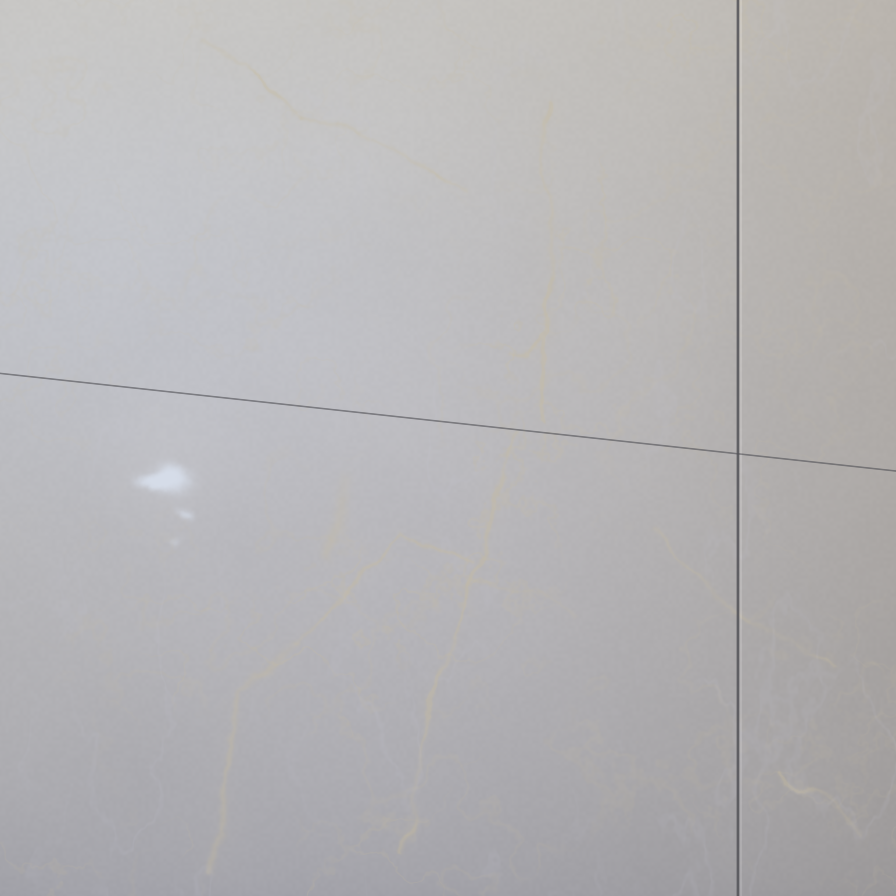
Reproduce this texture procedurally as a WebGL 1 fragment shader.

```glsl
precision highp float;
// Polished cream marble tiles with fine ochre veins, two thin joints and a soft lamp reflection.
uniform vec2 u_resolution;

const vec3 TOP_LEFT = vec3(0.780, 0.773, 0.757);
const vec3 TOP_RIGHT = vec3(0.725, 0.705, 0.68);
const vec3 LOW_LEFT = vec3(0.630, 0.630, 0.657);
const vec3 LOW_RIGHT = vec3(0.597, 0.587, 0.592);
const vec3 OCHRE = vec3(0.78, 0.735, 0.62);
const vec3 MILK = vec3(0.77, 0.77, 0.83);
const vec3 REFLECTION = vec3(0.83, 0.86, 0.91);
const vec3 JOINT = vec3(0.32, 0.32, 0.34);
const float JOINT_X = 0.8236;

float hash(vec2 p) {
  vec3 q = fract(vec3(p.xyx) * 0.1031);
  q += dot(q, q.yzx + 33.33);
  return fract((q.x + q.y) * q.z);
}

float noise(vec2 p) {
  vec2 i = floor(p), f = fract(p);
  f = f * f * (3.0 - 2.0 * f);
  return mix(mix(hash(i), hash(i + vec2(1.0, 0.0)), f.x),
             mix(hash(i + vec2(0.0, 1.0)), hash(i + vec2(1.0, 1.0)), f.x), f.y);
}

float fbm(vec2 p) {
  float sum = 0.0, amp = 0.5;
  for (int i = 0; i < 5; i++) {
    sum += amp * noise(p);
    p = mat2(1.6, 1.2, -1.2, 1.6) * p + 7.3;
    amp *= 0.5;
  }
  return sum;
}

vec2 jitter(vec2 p, float scale, float amount) {
  return p + amount * (vec2(fbm(p * scale), fbm(p * scale + 31.0)) - 0.48);
}

float segment(vec2 p, vec2 a, vec2 b) {
  vec2 d = b - a;
  return length(p - a - d * clamp(dot(p - a, d) / dot(d, d), 0.0, 1.0));
}

// Soft core and faint halo along a path with one bend
float vein(vec2 p, vec2 a, vec2 b, vec2 c, float width) {
  float d = min(segment(p, a, b), segment(p, b, c));
  return exp(-d * d / (width * width)) + 0.15 * exp(-d / (width * 4.0));
}

// Short broken threads along the contours of noise
float threads(vec2 p, float scale, float seed) {
  float ridge = abs(fbm(p * scale + seed) - 0.48);
  float patches = smoothstep(0.38, 0.6, fbm(p * 7.0 + seed * 2.0));
  return patches * (1.0 - smoothstep(0.0, 0.03, ridge));
}

float line(float d, float halfWidth, float px) {
  return 1.0 - smoothstep(halfWidth - 0.6 * px, halfWidth + 0.6 * px, abs(d));
}

float blob(vec2 p, vec2 centre, vec2 radius) {
  vec2 q = (p - centre) / radius;
  return exp(-dot(q, q));
}

void main() {
  vec2 p = gl_FragCoord.xy / u_resolution;
  float px = 1.0 / min(u_resolution.x, u_resolution.y);

  // Light falling off downwards and to the right, cool sheen at left and centre
  float rise = pow(p.y, 0.66), across = pow(p.x, 2.5);
  vec3 col = mix(mix(LOW_LEFT, LOW_RIGHT, across), mix(TOP_LEFT, TOP_RIGHT, across), rise);
  col += vec3(0.010, 0.022, 0.048) * blob(p, vec2(0.08, 0.70), vec2(0.45, 0.27));
  col += vec3(0.014, 0.015, 0.028) * blob(p, vec2(0.45, 0.42), vec2(0.38, 0.38));

  // Stone clouding and fine grain
  col += 0.016 * (fbm(p * 7.0) - 0.48);
  col += 0.011 * (noise(p * 250.0) - 0.5);

  // Long veins, roughened by a noise offset
  vec2 w = jitter(p, 26.0, 0.024);
  float ochre = vein(w, vec2(0.608, 0.88), vec2(0.612, 0.63), vec2(0.605, 0.53), 0.0025);
  ochre += vein(w, vec2(0.575, 0.51), vec2(0.53, 0.36), vec2(0.475, 0.20), 0.0025);
  ochre += 0.7 * vein(w, vec2(0.475, 0.20), vec2(0.47, 0.13), vec2(0.45, 0.05), 0.0025);
  ochre += 0.9 * vein(w, vec2(0.22, 0.955), vec2(0.275, 0.93), vec2(0.335, 0.87), 0.0024);
  ochre += 0.8 * vein(w, vec2(0.335, 0.87), vec2(0.44, 0.835), vec2(0.52, 0.79), 0.0024);
  ochre += 0.7 * vein(w, vec2(0.525, 0.375), vec2(0.45, 0.405), vec2(0.33, 0.28), 0.0023);
  ochre += 0.6 * vein(w, vec2(0.33, 0.28), vec2(0.265, 0.22), vec2(0.24, 0.03), 0.004);
  ochre += 0.5 * vein(w, vec2(0.39, 0.47), vec2(0.375, 0.43), vec2(0.365, 0.38), 0.007);
  ochre += 0.8 * vein(w, vec2(0.565, 0.61), vec2(0.59, 0.605), vec2(0.612, 0.625), 0.0024);
  ochre += 0.5 * vein(w, vec2(0.73, 0.41), vec2(0.80, 0.33), vec2(0.93, 0.25), 0.0023);
  ochre += 0.5 * vein(w, vec2(0.53, 0.35), vec2(0.60, 0.34), vec2(0.64, 0.31), 0.0023);
  ochre += 0.8 * vein(w, vec2(0.87, 0.14), vec2(0.93, 0.10), vec2(0.96, 0.07), 0.0024);
  float strength = 0.35 + 0.5 * smoothstep(0.25, 0.7, fbm(p * 18.0 + 5.0));
  col = mix(col, OCHRE, clamp(0.6 * strength * ochre, 0.0, 0.4));

  // Scattered threads, densest along a diagonal band
  float band = exp(-pow((p.x - 0.25 - 0.5 * p.y) / 0.2, 2.0));
  col = mix(col, OCHRE, (0.10 + 0.12 * band) * threads(p, 17.0, 12.0));
  col = mix(col, OCHRE, 0.12 * threads(p, 11.0, 27.0));
  col = mix(col, MILK, 0.10 * threads(p * vec2(1.5, 0.8), 9.0, 43.0));

  // Lamp reflection with ragged edges
  vec2 r = jitter(p, 34.0, 0.022);
  float glow = blob(r, vec2(0.19, 0.466), vec2(0.026, 0.019));
  glow += 0.6 * blob(r, vec2(0.165, 0.461), vec2(0.02, 0.009));
  glow += 0.65 * blob(r, vec2(0.207, 0.427), vec2(0.011, 0.010));
  glow += 0.45 * blob(r, vec2(0.193, 0.395), vec2(0.011, 0.009));
  col = mix(col, REFLECTION, 0.9 * smoothstep(0.1, 1.0, glow));
  col += 0.015 * blob(p, vec2(0.18, 0.48), vec2(0.07, 0.09));

  // Slanted thin joint, then the upright joint with its lit edge
  float slant = (p.y - 0.5833 + 0.109 * p.x) / 1.006;
  col = mix(col, JOINT, 0.62 * line(slant, 0.0009, px));
  float upright = p.x - JOINT_X;
  col += 0.05 * line(upright - 0.0034, 0.0012, px);
  col = mix(col, JOINT, 0.85 * line(upright, 0.0015, px));

  gl_FragColor = vec4(col, 1.0);
}
```
